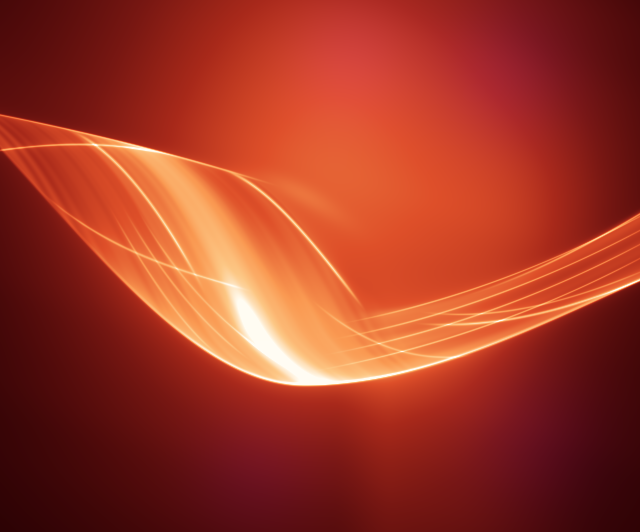
This background is drawn by a Shadertoy shader. Its source:

```glsl
// A glowing silk ribbon sweeps across a deep red, vignetted backdrop.
// Cubic arcs bound the ribbon and trace its fine lines; all light is summed
// as one "heat" value, which a colour ramp turns into red, orange and white.

float hash(float n) { return fract(sin(n * 127.1) * 43758.5453); }

float noise(float x) {
    float f = fract(x);
    return mix(hash(floor(x)), hash(floor(x) + 1.0), f * f * (3.0 - 2.0 * f));
}

float bell(float x, float width) { return exp(-x * x / (width * width)); }

vec3 heatColor(float heat) {
    vec3 stops[8] = vec3[8](
        vec3(0.14, 0.0, 0.01), vec3(0.31, 0.04, 0.04), vec3(0.47, 0.09, 0.07),
        vec3(0.66, 0.16, 0.10), vec3(0.87, 0.31, 0.16), vec3(0.98, 0.60, 0.32),
        vec3(0.99, 0.78, 0.52), vec3(1.0, 0.99, 0.95));
    vec3 color = stops[0];
    for (int i = 1; i < 8; i++)
        color = mix(color, stops[i], clamp(heat - float(i - 1), 0.0, 1.0));
    return color;
}

// Approximate signed distance above a cubic arc, extended straight at its ends
float above(vec2 p, vec2 a, float slopeA, vec2 b, float slopeB) {
    float span = b.x - a.x, t = clamp((p.x - a.x) / span, 0.0, 1.0);
    float rise = (b.y - a.y) / span;
    float c2 = 3.0 * rise - 2.0 * slopeA - slopeB;
    float c3 = slopeA + slopeB - 2.0 * rise;
    float slope = slopeA + t * (2.0 * c2 + 3.0 * c3 * t);
    float y = a.y + span * t * (slopeA + t * (c2 + c3 * t));
    y += slope * (p.x - a.x - span * t);
    return (p.y - y) / sqrt(1.0 + slope * slope);
}

// Thin line with a faint halo
float glowLine(float d, float width) {
    float core = max(width, 0.7 / iResolution.y);
    return bell(d, core) + 0.25 * exp(-abs(d) / (4.0 * core));
}

// Arc drawn as a line that fades out at both ends
float stroke(vec2 p, vec2 a, float slopeA, vec2 b, float slopeB, float width) {
    float t = (p.x - a.x) / (b.x - a.x);
    float fade = smoothstep(0.0, 0.25, t) * smoothstep(1.0, 0.75, t);
    return fade * glowLine(above(p, a, slopeA, b, slopeB), width);
}

void mainImage(out vec4 fragColor, in vec2 fragCoord) {
    vec2 p = fragCoord / iResolution.xy * vec2(1.2, 1.0);

    // Ribbon boundaries
    float top = above(p, vec2(0.0, 0.784), -0.2, vec2(0.45, 0.672), -0.3);
    float fold = above(p, vec2(0.44, 0.676), -0.3, vec2(0.69, 0.41), -1.3);
    float wingTop = above(p, vec2(0.69, 0.41), 0.05, vec2(1.2, 0.598), 0.6);
    float bottom = p.x < 0.57
        ? above(p, vec2(0.0, 0.722), -1.1, vec2(0.57, 0.2765), 0.0)
        : above(p, vec2(0.57, 0.2765), 0.0, vec2(1.2, 0.473), 0.45);
    float inside = smoothstep(-0.003, 0.004, bottom);

    // Backdrop: broad warm light, glow near the ribbon
    vec2 q = (p - vec2(0.62, 0.68)) / vec2(0.5, 0.6);
    float heat = 4.2 * exp(-dot(q, q));
    heat += 0.9 * exp(-dot(p - vec2(1.0, 0.62), p - vec2(1.0, 0.62)) / 0.035);
    heat += 0.8 * exp(-abs(bottom) / 0.11) * smoothstep(1.25, 0.75, p.x);
    heat += 0.6 * exp(-max(wingTop, 0.0) / 0.045)
          * smoothstep(0.62, 0.74, p.x) * smoothstep(1.15, 0.85, p.x);
    heat += 0.12 * (noise(p.y * 14.0 + p.x * 4.0) - 0.5);
    heat += 0.35 * bell(above(p, vec2(0.44, 0.68), -0.25, vec2(0.66, 0.58), -0.7), 0.02)
          * bell(p.x - 0.56, 0.08);

    // Right wing, streaked along its length
    float across = bottom / max(bottom - wingTop, 0.01);
    float wing = 3.2 + 1.5 * smoothstep(1.1, 0.7, p.x) + 0.9 * exp(-abs(bottom) / 0.02);
    wing += 0.7 * exp(-abs(wingTop) / 0.03) * smoothstep(0.75, 1.0, p.x);
    wing += 0.6 * (noise(across * 9.0 + 3.0) - 0.5);
    float wingMask = inside * smoothstep(0.012, -0.012, wingTop) * smoothstep(0.62, 0.74, p.x);
    heat = mix(heat, wing, wingMask);

    // Main body: flow is zero along the white crest and follows the falling silk
    float sag = max(0.39 - p.y, 0.0);
    float flow = p.x - 0.47 + 0.5 * (p.y - 0.39) - 5.0 * sag * sag
               + 0.06 * exp(-25.0 * max(-top, 0.0));
    float low = smoothstep(0.65, 0.35, p.y);
    float body = 3.2 + 0.6 * smoothstep(0.0, 0.25, p.x) + 0.8 * low;
    body += 1.7 * bell(flow - 0.02, 0.075) + 0.5 * low * bell(flow - 0.12, 0.04);
    body += 1.6 * bell(flow, 0.024) * bell(p.y - 0.375, 0.085);
    body += 0.8 * exp(-abs(bottom) / 0.025) * smoothstep(0.05, 0.4, p.x);
    body += 0.55 * (noise(flow * 85.0 + p.y * 3.0) - 0.5) * mix(1.0, 0.45, smoothstep(-0.1, 0.0, flow));
    body += 0.5 * (noise(flow * 30.0 + 7.0) - 0.5);
    float foldBlur = mix(0.004, 0.05, smoothstep(0.53, 0.4, p.y));
    float bodyMask = inside * smoothstep(0.004, -0.004, top) * smoothstep(foldBlur, -foldBlur, fold);
    heat = mix(heat, body, bodyMask);

    // Bright rims
    heat += glowLine(bottom, 0.0028) * mix(0.5, 2.0, smoothstep(0.1, 0.45, p.x));
    heat += 1.8 * glowLine(top, 0.002) * smoothstep(0.53, 0.35, p.x);
    heat += 2.0 * stroke(p, vec2(0.41, 0.684), -0.28, vec2(0.69, 0.41), -1.3, 0.0026);
    heat += 1.6 * glowLine(wingTop, 0.002) * smoothstep(0.85, 1.15, p.x);

    // Fine lines crossing the left side
    heat += 1.5 * stroke(p, vec2(-0.1, 0.70), 0.2, vec2(0.35, 0.70), -0.3, 0.002);
    heat += 1.7 * stroke(p, vec2(0.13, 0.755), -0.4, vec2(0.39, 0.44), -1.9, 0.0026);
    heat += 1.0 * stroke(p, vec2(0.06, 0.655), -0.95, vec2(0.48, 0.45), -0.3, 0.0022);
    for (float i = 0.0; i < 3.0; i++)
        heat += 0.6 * stroke(p, vec2(0.2 + 0.025 * i, 0.62), -1.8,
                             vec2(0.42 + 0.06 * i, 0.325 - 0.01 * i), -0.7, 0.002);

    // Fine lines fanning out over the wing
    for (float k = 0.0; k < 1.1; k += 0.33)
        heat += 1.1 * stroke(p, vec2(0.63 - 0.05 * k, 0.39 - 0.09 * k), 0.18,
                             vec2(1.3, 0.65 - 0.08 * k), 0.6, 0.0016);
    heat += 1.7 * stroke(p, vec2(0.77, 0.393), -0.1, vec2(1.3, 0.52), 0.5, 0.0022);
    heat += 0.9 * stroke(p, vec2(0.78, 0.415), -0.15, vec2(1.25, 0.51), 0.45, 0.0018);
    heat += 0.8 * stroke(p, vec2(0.58, 0.44), -0.9, vec2(0.90, 0.335), 0.2, 0.002);

    // Cool violet hazes on the backdrop
    float haze = exp(-dot(p - vec2(0.66, 0.89), p - vec2(0.66, 0.89)) / 0.015)
               + exp(-dot(p - vec2(0.94, 0.86), p - vec2(0.94, 0.86)) / 0.02)
               + 0.7 * exp(-dot(p - vec2(0.48, 0.11), p - vec2(0.48, 0.11)) / 0.015)
               + 0.7 * exp(-dot(p - vec2(1.0, 0.17), p - vec2(1.0, 0.17)) / 0.02);
    vec3 color = heatColor(clamp(heat, 0.0, 7.0)) + haze * vec3(0.02, 0.0, 0.09);
    fragColor = vec4(color, 1.0);
}
```
